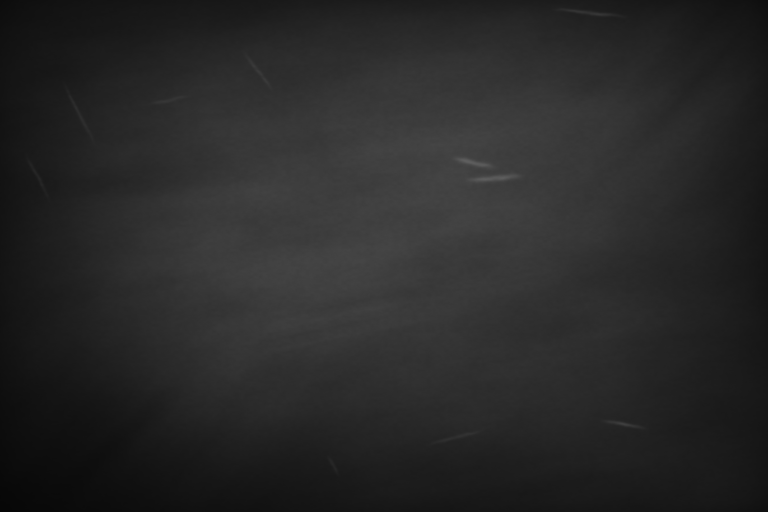
Reproduce this texture procedurally as a Shadertoy shader.

```glsl
// Dark slate chalkboard with a soft off-centre glow, wiped dust and faint chalk scratches.

float hash(vec2 p) {
    vec3 q = fract(p.xyx * vec3(0.1031, 0.1030, 0.0973));
    q += dot(q, q.yzx + 33.33);
    return fract((q.x + q.y) * q.z);
}

float noise(vec2 p) {
    vec2 cell = floor(p), f = fract(p);
    f = f * f * (3.0 - 2.0 * f);
    return mix(mix(hash(cell), hash(cell + vec2(1, 0)), f.x),
               mix(hash(cell + vec2(0, 1)), hash(cell + vec2(1, 1)), f.x), f.y);
}

// Layered noise, centred on zero
float fbm(vec2 p) {
    float sum = 0.0, weight = 0.5;
    for (int i = 0; i < 5; i++) {
        sum += weight * (noise(p) - 0.5);
        p = mat2(1.8, 0.5, -0.5, 1.8) * p + 17.3;
        weight *= 0.55;
    }
    return sum;
}

vec2 rotate(vec2 p, float angle) {
    float c = cos(angle), s = sin(angle);
    return vec2(c * p.x + s * p.y, c * p.y - s * p.x);
}

float glow(vec2 p, vec2 centre, vec2 radius) {
    vec2 d = (p - centre) / radius;
    return exp(-dot(d, d));
}

// Soft stroke that fades towards both ends
float scratch(vec2 p, vec2 a, vec2 b, float width) {
    vec2 along = b - a;
    float t = dot(p - a, along) / dot(along, along);
    float d = length(p - a - along * clamp(t, 0.0, 1.0));
    float taper = smoothstep(-0.1, 0.35, t) * (1.0 - smoothstep(0.6, 1.1, t));
    return exp(-d * d / (width * width)) * taper;
}

// Broad lighting: central pool plus hazes to the left and right
float lighting(vec2 p) {
    float light = 0.073;
    light += 0.168 * glow(p, vec2(0.65, 0.57), vec2(0.49, 0.40));
    light += 0.038 * glow(p, vec2(0.42, 0.40), vec2(0.20, 0.20));
    light += 0.085 * glow(p, vec2(1.17, 0.76), vec2(0.38, 0.27));
    light += 0.058 * glow(p, vec2(1.22, 0.27), vec2(0.45, 0.32));
    light -= 0.030 * glow(p, vec2(0.0, 0.0), vec2(0.45, 0.35));
    light -= 0.022 * glow(p, vec2(1.5, 0.52), vec2(0.20, 0.25));
    return light;
}

// Wiping marks: nearly level in the middle, diagonal in two corners
float dust(vec2 p) {
    float level = fbm(rotate(p, 0.13) * vec2(3.0, 13.0));
    float diagonal = fbm(rotate(p, 0.78) * vec2(3.0, 17.0) + 41.0);
    float corner = glow(p, vec2(0.05, 0.0), vec2(0.5, 0.4))
                 + glow(p, vec2(1.5, 0.9), vec2(0.35, 0.4));
    return mix(level, diagonal, min(corner * 1.3, 1.0)) + 0.7 * fbm(p * 5.0 + 9.0);
}

// Start and end of each chalk scratch
const vec4 strokes[10] = vec4[10](
    vec4(0.885, 0.692, 0.970, 0.671), vec4(0.910, 0.648, 1.025, 0.656),
    vec4(1.080, 0.982, 1.225, 0.968), vec4(1.175, 0.178, 1.265, 0.163),
    vec4(0.475, 0.900, 0.535, 0.820), vec4(0.122, 0.842, 0.188, 0.715),
    vec4(0.835, 0.130, 0.950, 0.163), vec4(0.290, 0.797, 0.370, 0.812),
    vec4(0.050, 0.700, 0.098, 0.605), vec4(0.640, 0.110, 0.662, 0.070));

float scratches(vec2 p) {
    float sum = 0.0;
    p += 0.006 * vec2(fbm(p * 25.0), fbm(p * 25.0 + 7.0));
    for (int i = 0; i < 10; i++) {
        float strength = i < 2 ? 0.11 : i < 4 ? 0.085 : 0.042;
        sum += strength * scratch(p, strokes[i].xy, strokes[i].zw, i < 2 ? 0.0055 : 0.0035);
    }
    return sum * (0.7 + 0.6 * noise(p * vec2(60.0, 180.0)));
}

// Long shallow swipes below the centre
float swipes(vec2 p) {
    float sum = 0.0;
    for (int i = 0; i < 4; i++) {
        float k = float(i);
        float curve = 0.305 + 0.021 * k + 0.25 * (p.x - 0.5) - 0.13 * (p.x - 0.5) * (p.x - 0.5);
        float d = (p.y - curve) / 0.005;
        sum += (mod(k, 2.0) < 0.5 ? 1.0 : -0.8) * exp(-d * d);
    }
    return sum * smoothstep(0.43, 0.60, p.x) * (1.0 - smoothstep(0.68, 0.92, p.x));
}

void mainImage(out vec4 fragColor, in vec2 fragCoord) {
    vec2 p = fragCoord / iResolution.xy * vec2(1.5, 1.0);
    float shade = lighting(p + 0.035 * vec2(fbm(p * 4.0), fbm(p * 4.0 + 23.0)));
    shade *= 1.0 + 0.30 * dust(p);

    // Fine slate grain
    shade *= 1.0 + 0.09 * fbm(p * vec2(110.0, 170.0));
    shade += 0.009 * swipes(p) + scratches(p);

    // Darkened frame
    vec2 edge = min(p, vec2(1.5, 1.0) - p);
    shade *= 1.0 - 0.22 * exp(-edge.x / 0.06) - 0.20 * exp(-edge.y / 0.05);
    fragColor = vec4(vec3(clamp(shade, 0.0, 1.0)), 1.0);
}
```
